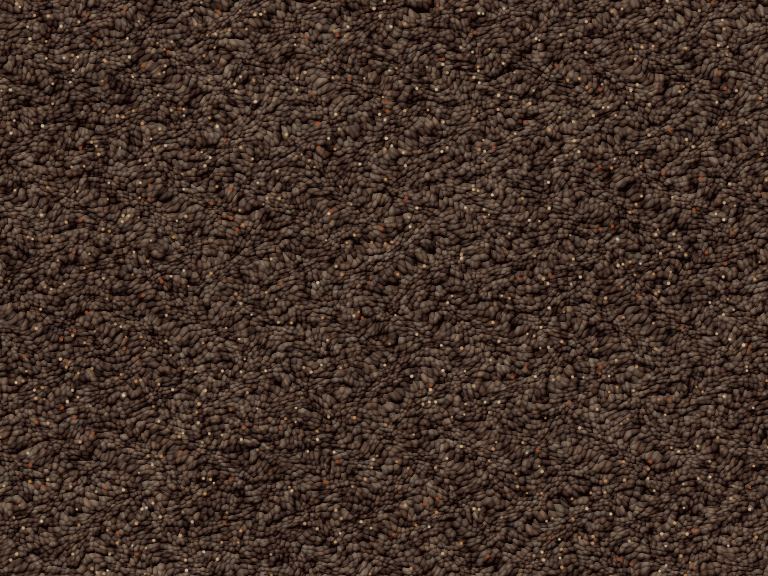
Reproduce this texture procedurally as a Shadertoy shader.

```glsl
// Dark, crumbly garden soil: fine lit grains in clumps, with stray clods and golden glints.
#define GRAIN_FREQ 112.0
#define CLUMP_FREQ 50.0
#define CLOD_FREQ 30.0
#define GLINT_FREQ 92.0
#define CLOD_SHARE 0.05
#define GLINT_SHARE 0.07
#define BRIGHTNESS 0.37
#define CONTRAST 1.15
#define LIGHT_DIR vec2(-0.35, 0.94)
#define SOIL_DARK vec3(0.08, 0.04, 0.03)
#define SOIL_MID vec3(0.23, 0.16, 0.13)
#define SOIL_LIGHT vec3(0.51, 0.44, 0.37)

struct Grain {
    vec2 offset;  // from the grain centre, in cells
    float dist;   // length of that offset
    vec3 seed;    // random values of the grain
};

vec3 hash3(vec2 cell) {
    vec3 q = fract(cell.xyx * vec3(0.1031, 0.1030, 0.0973));
    q += dot(q, q.yxz + 33.33);
    return fract((q.xxy + q.yzz) * q.zyx);
}

// Cellular noise: the nearest jittered centre
Grain nearestGrain(vec2 p) {
    vec2 cell = floor(p);
    Grain best = Grain(vec2(0.0), 9.0, vec3(0.0));
    for (int y = -1; y <= 1; y++) {
        for (int x = -1; x <= 1; x++) {
            vec2 id = cell + vec2(x, y);
            vec3 seed = hash3(id + 71.0);
            vec2 offset = p - id - 0.08 - 0.84 * seed.xy;
            float dist = length(offset);
            if (dist < best.dist) best = Grain(offset, dist, seed);
        }
    }
    return best;
}

// Layered sines: broad, uneven swells of the ground
float swell(vec2 p) {
    float sum = 0.0;
    float amp = 0.5;
    for (int i = 0; i < 4; i++) {
        sum += amp * sin(p.x + 1.7 * sin(p.y * 0.8)) * sin(p.y * 1.2 + sin(p.x * 0.7));
        p = mat2(1.5, 1.1, -1.1, 1.5) * p + 2.3;
        amp *= 0.65;
    }
    return sum;
}

// Side lighting plus a dark rim around each grain
float relief(Grain g, float slope, float rim) {
    return slope * dot(g.offset, LIGHT_DIR) - rim * (g.dist - 0.42);
}

vec3 soilColor(float tone) {
    vec3 low = mix(SOIL_DARK, SOIL_MID, clamp(tone / 0.35, -0.25, 1.0));
    return mix(low, SOIL_LIGHT, clamp((tone - 0.35) / 0.65, 0.0, 1.15));
}

vec3 soil(vec2 p) {
    // Bend the cells so that no grid shows
    vec2 bent = p + 0.005 * vec2(sin(p.y * 61.0 + 3.0 * sin(p.x * 23.0)),
                                 sin(p.x * 53.0 + 3.0 * sin(p.y * 29.0)));
    Grain fine = nearestGrain(bent * GRAIN_FREQ);
    Grain clump = nearestGrain(bent * CLUMP_FREQ * vec2(0.9, 1.1) + 17.0);
    Grain clod = nearestGrain(bent * CLOD_FREQ + 43.0);
    Grain glint = nearestGrain(p * GLINT_FREQ + 29.0);

    // Grains on clumps on swells
    float grainTone = relief(fine, 0.48, 0.62) + 0.34 * (fine.seed.z - 0.5);
    float tone = grainTone + relief(clump, 0.30, 0.42) + 0.14 * (clump.seed.z - 0.5);
    tone += 0.05 * swell(p * 7.0) + 0.07 * swell(p * 34.0);

    // Sparse, smoother clods
    float clodSize = 0.22 + 0.2 * clod.seed.x;
    float clodMask = step(1.0 - CLOD_SHARE, clod.seed.z)
                   * (1.0 - smoothstep(clodSize - 0.1, clodSize, clod.dist));
    float clodTone = 0.08 + 0.5 * grainTone + relief(clod, 0.75, 0.2);
    tone = mix(tone, clodTone, 0.8 * clodMask);
    vec3 color = soilColor(BRIGHTNESS + CONTRAST * tone);

    // Tint from rusty to grey-brown by grain
    color *= mix(vec3(1.05, 0.98, 0.93), vec3(0.97, 1.01, 1.04), fine.seed.x);

    // Mineral glints, gold to pale, a few of them rusty
    float glintSize = 0.17 + 0.14 * glint.seed.x;
    float glintMask = step(1.0 - GLINT_SHARE, glint.seed.z)
                    * (1.0 - smoothstep(glintSize - 0.1, glintSize + 0.1, glint.dist));
    vec3 glintColor = mix(vec3(0.74, 0.50, 0.25), vec3(0.86, 0.79, 0.66), glint.seed.y);
    glintColor = mix(glintColor, vec3(0.62, 0.30, 0.14), step(0.85, glint.seed.x));
    return mix(color, glintColor, 0.85 * glintMask);
}

void mainImage(out vec4 fragColor, in vec2 fragCoord) {
    // Four samples per pixel smooth the grain edges
    vec3 color = vec3(0.0);
    for (int i = 0; i < 4; i++) {
        vec2 shift = 0.5 * vec2(i % 2, i / 2) - 0.25;
        color += soil((fragCoord + shift) / iResolution.y);
    }
    fragColor = vec4(color / 4.0, 1.0);
}
```
